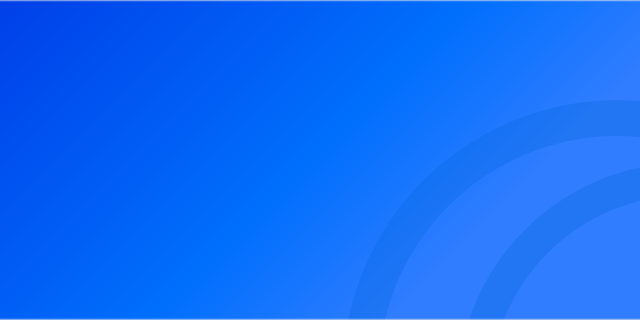
Give the GLSL for this background, as a Shadertoy shader.

```glsl
// Diagonal blue gradient with two large translucent rings and pale hairline borders.

const vec3 DEEP_BLUE   = vec3(0.00, 0.25, 0.91);
const vec3 PURE_BLUE   = vec3(0.00, 0.435, 0.99);
const vec3 SOFT_BLUE   = vec3(0.19, 0.49, 1.00);
const vec3 RING_SHADE  = vec3(0.00, 0.40, 0.86);
const vec3 BORDER_PALE = vec3(0.95, 0.93, 0.92);

// Antialiased coverage of a signed distance, negative inside.
float coverage(float dist, float pixel) {
    return clamp(0.5 - dist / pixel, 0.0, 1.0);
}

// Signed distance to a ring given by its inner and outer radius.
float ringDistance(vec2 p, vec2 center, float inner, float outer) {
    float middle = 0.5 * (inner + outer);
    return abs(length(p - center) - middle) - 0.5 * (outer - inner);
}

// Three-stop gradient, t runs from the top left to the bottom right corner.
vec3 diagonalGradient(float t) {
    const float MIDDLE_STOP = 0.49;
    const float LAST_STOP = 0.74;
    vec3 color = mix(DEEP_BLUE, PURE_BLUE, clamp(t / MIDDLE_STOP, 0.0, 1.0));
    float late = clamp((t - MIDDLE_STOP) / (LAST_STOP - MIDDLE_STOP), 0.0, 1.0);
    return mix(color, SOFT_BLUE, late);
}

void mainImage(out vec4 fragColor, in vec2 fragCoord) {
    // Canvas height is one unit
    float pixel = 1.0 / iResolution.y;
    vec2 p = fragCoord * pixel;
    float aspect = iResolution.x * pixel;

    // Background
    vec3 color = diagonalGradient((p.x + 1.0 - p.y) / (aspect + 1.0));

    // Rings, anchored to the right edge
    vec2 q = p - vec2(aspect, 0.0);
    float largeRing = ringDistance(q, vec2(-0.070, -0.172), 0.747, 0.859);
    float smallRing = ringDistance(q, vec2(0.148, -0.227), 0.617, 0.719);
    float rings = coverage(min(largeRing, smallRing), pixel);
    color = mix(color, RING_SHADE, 0.3 * rings);

    // Hairlines along the top and bottom
    const float BORDER_WIDTH = 1.0 / 256.0;
    float edge = min(p.y, 1.0 - p.y);
    color = mix(color, BORDER_PALE, 0.52 * coverage(edge - BORDER_WIDTH, pixel));

    fragColor = vec4(color, 1.0);
}
```
